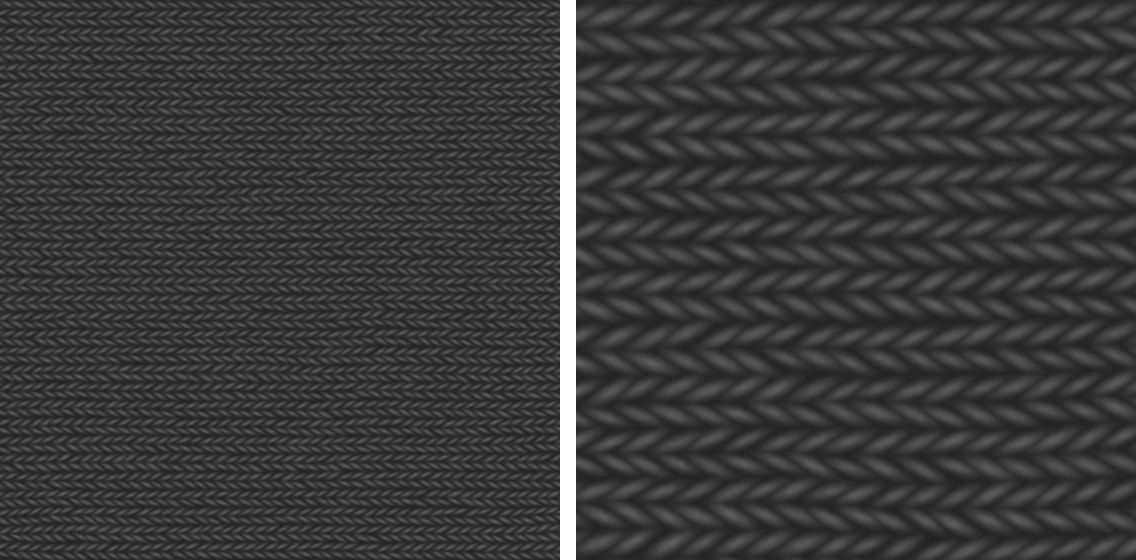
Left, the full canvas; right, a detail of the centre.
This texture is drawn by a WebGL 1 fragment shader. Its source:

```glsl
precision highp float;
// Dark grey knitted cloth: pairs of rows whose slanted yarn stitches meet in
// sideways chevrons. Each stitch is a long soft ellipse with jittered place,
// tilt and brightness; slow noise bends the rows and shifts the pitch.

uniform vec2 u_resolution;

#define ROWS 63.0
#define STITCHES 50.0
#define TILT 0.40
#define STITCH_SIZE vec2(0.80, 0.245)
#define JITTER 0.18
#define ROW_BEND 0.30
#define PAIR_PULL 0.03
#define GAP_COLOR vec3(0.132)
#define YARN_COLOR vec3(0.338)

float hash(vec2 p) {
  vec3 q = fract(vec3(p.xyx) * 0.1031);
  q += dot(q, q.yzx + 33.33);
  return fract((q.x + q.y) * q.z);
}

float noise(vec2 p) {
  vec2 i = floor(p);
  vec2 f = fract(p);
  f = f * f * (3.0 - 2.0 * f);
  float low = mix(hash(i), hash(i + vec2(1.0, 0.0)), f.x);
  float high = mix(hash(i + vec2(0.0, 1.0)), hash(i + vec2(1.0, 1.0)), f.x);
  return mix(low, high, f.y);
}

// Soft height of one stitch; offset is from its centre, in row heights
float stitch(vec2 offset, float lean, vec2 id) {
  float angle = lean * (TILT + JITTER * (hash(id + 17.0) - 0.5));
  float c = cos(angle);
  float s = sin(angle);
  vec2 local = vec2(c * offset.x + s * offset.y, c * offset.y - s * offset.x);
  vec2 e = local / (STITCH_SIZE * mix(0.92, 1.08, hash(id + 41.0)));
  float strands = 0.12 * (noise(local * vec2(3.0, 12.0) + id * 7.0) - 0.5);
  float shade = mix(0.93, 1.08, hash(id + 73.0)) + 0.06 * e.y;
  return exp(-dot(e, e)) * (shade + strands);
}

// Highest stitch among the nearest rows and columns
float knit(vec2 uv) {
  float pitch = ROWS / STITCHES;
  float y = uv.y * ROWS + ROW_BEND * (noise(uv * vec2(9.0, 14.0)) - 0.5);
  float height = 0.0;
  for (int j = -1; j <= 1; j++) {
    float row = floor(y) + float(j);
    float pair = floor(row * 0.5);
    float lean = mod(row, 2.0) * 2.0 - 1.0;
    // Both rows of a pair share a phase, with a little drift of their own
    float drift = hash(vec2(pair + 5.0, 3.0))
                + 0.7 * noise(vec2(uv.x * 7.0, pair * 7.0 + 0.5))
                + 0.3 * noise(vec2(uv.x * 9.0, row * 5.0 + 90.5));
    float x = uv.x * STITCHES + drift;
    for (int i = -1; i <= 1; i++) {
      vec2 id = vec2(floor(x) + float(i), row) + 4.0;
      vec2 jitter = JITTER * (vec2(hash(id), hash(id + 91.0)) - 0.5);
      vec2 offset = vec2((x - floor(x) - float(i) - 0.5) * pitch,
                         y - row - 0.5 + lean * PAIR_PULL) + jitter;
      height = max(height, stitch(offset, lean, id));
    }
  }
  return height;
}

void main() {
  vec2 uv = gl_FragCoord.xy / u_resolution;
  vec3 color = mix(GAP_COLOR, YARN_COLOR, knit(uv));

  // Fine fuzz
  color *= 1.0 + 0.08 * (noise(uv * 260.0) - 0.5);

  gl_FragColor = vec4(color, 1.0);
}
```
